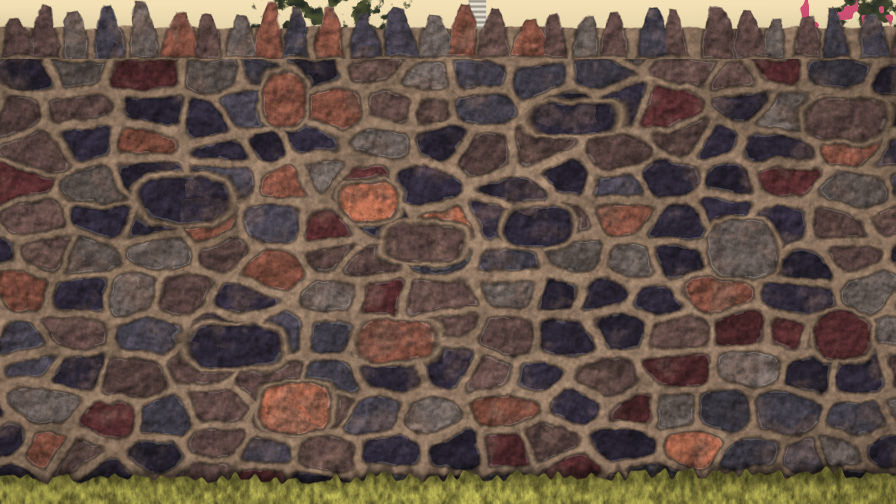
A Shadertoy shader for this texture:

```glsl
const vec2 STONE_GRID = vec2(8.6, 13.4);
const float MORTAR_HALF = 0.0065;
const float COPING_BASE = 0.888;
const float COPING_STEP = 0.063;
const float WALL_TOP = 0.945;
const vec3 MORTAR = vec3(0.52, 0.43, 0.355);
const vec3 SKY = vec3(0.90, 0.83, 0.67);
const vec3 LEAF = vec3(0.13, 0.15, 0.13);
const vec3 GRASS = vec3(0.55, 0.53, 0.25);

// Slate, blue grey, brown, grey, rust, maroon, orange
const vec3 TONES[7] = vec3[7](
    vec3(0.17, 0.15, 0.20), vec3(0.25, 0.235, 0.27), vec3(0.34, 0.26, 0.245),
    vec3(0.38, 0.34, 0.32), vec3(0.47, 0.29, 0.235), vec3(0.31, 0.165, 0.17),
    vec3(0.65, 0.39, 0.29));

// Large accent stones: centre and half size
const int ACCENTS = 12;
const vec4 ACCENT_BOX[ACCENTS] = vec4[ACCENTS](
    vec4(0.366, 0.604, 0.086, 0.044), vec4(0.562, 0.806, 0.042, 0.052),
    vec4(0.736, 0.602, 0.056, 0.038), vec4(1.139, 0.766, 0.079, 0.031),
    vec4(1.069, 0.549, 0.062, 0.040), vec4(0.843, 0.519, 0.075, 0.038),
    vec4(1.472, 0.507, 0.067, 0.056), vec4(1.671, 0.331, 0.056, 0.047),
    vec4(0.787, 0.324, 0.077, 0.042), vec4(0.465, 0.312, 0.088, 0.042),
    vec4(0.588, 0.190, 0.070, 0.049), vec4(1.678, 0.764, 0.077, 0.042));
const int ACCENT_TONE[ACCENTS] = int[ACCENTS](0, 4, 6, 0, 0, 2, 3, 5, 4, 0, 6, 2);

float hash(vec2 p) {
    vec3 q = fract(vec3(p.xyx) * 0.1031);
    q += dot(q, q.yzx + 33.33);
    return fract((q.x + q.y) * q.z);
}

float noise(vec2 p) {
    vec2 i = floor(p), f = fract(p);
    f *= f * (3.0 - 2.0 * f);
    return mix(mix(hash(i), hash(i + vec2(1, 0)), f.x),
               mix(hash(i + vec2(0, 1)), hash(i + 1.0), f.x), f.y);
}

float fbm(vec2 p) {
    float sum = 0.0, amp = 0.5;
    for (int i = 0; i < 5; i++) {
        sum += amp * noise(p);
        p = mat2(1.6, 1.2, -1.2, 1.6) * p + 7.3;
        amp *= 0.5;
    }
    return sum;
}

float softMin(float a, float b, float k) {
    float h = max(k - abs(a - b), 0.0) / k;
    return min(a, b) - h * h * k * 0.25;
}

vec2 seed(vec2 cell) {
    return cell + 0.5 + vec2(0.85, 0.66) * (vec2(hash(cell), hash(cell + 51.7)) - 0.5);
}

// Rubble cells: x is depth inside the stone, yz its cell
vec3 rubble(vec2 p) {
    vec2 g = p * STONE_GRID, base = floor(g), home = base;
    float nearest = 9.0;
    for (int k = 0; k < 9; k++) {
        vec2 cell = base + vec2(k % 3 - 1, k / 3 - 1);
        vec2 r = seed(cell) - g;
        if (dot(r, r) < nearest) { nearest = dot(r, r); home = cell; }
    }
    vec2 a = seed(home);
    float depth = 1.0;
    for (int k = 0; k < 25; k++) {
        vec2 cell = home + vec2(k % 5 - 2, k / 5 - 2);
        if (cell == home) continue;
        vec2 b = seed(cell), n = b - a;
        depth = softMin(depth, dot(0.5 * (a + b) - g, n) / length(n * STONE_GRID), 0.013);
    }
    return vec3(depth - MORTAR_HALF - 0.006 * hash(home + 9.1), home);
}

// Upright capstones: x is depth inside the stone, y its index
vec2 coping(vec2 p) {
    vec2 best = vec2(-1.0, 0.0);
    float column = floor(p.x / COPING_STEP);
    for (int k = -1; k <= 1; k++) {
        float id = column + float(k), h = hash(vec2(id, 3.0));
        float top = 0.963 + 0.032 * hash(vec2(id, 8.0));
        float t = clamp((p.y - COPING_BASE) / (top - COPING_BASE), 0.0, 1.0);
        float x = p.x - (id + 0.3 + 0.4 * h) * COPING_STEP - 0.022 * (hash(vec2(id, 5.0)) - 0.5) * t;
        float halfWidth = mix(0.023, 0.033, h) * (1.0 - 0.7 * t * t);
        float d = min(halfWidth - abs(x), min(top - p.y, p.y - COPING_BASE));
        if (d > best.x) best = vec2(d, id);
    }
    return best;
}

vec3 background(vec2 p) {
    float leafy = fbm(p * 32.0);
    float bush = smoothstep(0.22, 0.12, abs(p.x - 0.66)) + 0.55 * smoothstep(0.45, 0.1, p.x)
               + smoothstep(1.58, 1.68, p.x);
    vec3 col = mix(SKY, mix(LEAF, vec3(0.38, 0.40, 0.22), noise(p * 90.0) * 0.7),
                   smoothstep(0.42, 0.52, leafy * bush));
    col = mix(col, vec3(0.77, 0.30, 0.43), step(1.58, p.x) * smoothstep(0.68, 0.75, noise(p * 60.0)));
    // Slatted gable
    float gable = smoothstep(0.019, 0.016, abs(p.x - 0.947));
    return mix(col, vec3(0.72, 0.70, 0.65) - 0.15 * sin(p.y * 600.0), gable);
}

void mainImage(out vec4 fragColor, in vec2 fragCoord) {
    vec2 p = fragCoord / iResolution.y;
    float px = 1.2 / iResolution.y;
    vec2 wobble = vec2(fbm(p * 24.0), fbm(p * 24.0 + 40.0)) - 0.48;
    vec2 q = p + 0.022 * wobble;
    float grain = fbm(p * 110.0), broad = fbm(p * 9.0);
    float relief = fbm(p * 34.0) - fbm((p + vec2(-0.004, 0.006)) * 34.0);

    // Rubble stones and their tones
    vec3 cell = rubble(q);
    float depth = min(cell.x, COPING_BASE - 0.008 - q.y);
    float pick = hash(cell.yz + 17.0);
    int tone = pick < 0.30 ? 0 : pick < 0.49 ? 1 : pick < 0.70 ? 2 : pick < 0.83 ? 3 : pick < 0.90 ? 4 : pick < 0.97 ? 5 : 6;
    vec3 stone = TONES[tone] * (0.85 + 0.3 * hash(cell.yz + 29.0));

    // Accent stones push the rubble aside
    for (int i = 0; i < ACCENTS; i++) {
        vec4 box = ACCENT_BOX[i];
        vec2 r = abs(q - box.xy) / box.zw;
        float inside = (1.0 - pow(dot(r * r, r), 0.333)) * min(box.z, box.w);
        depth = max(min(depth, -inside - 0.012), inside);
        if (inside > -0.006) stone = TONES[ACCENT_TONE[i]];
    }

    // Capstones
    vec2 cap = coping(q);
    if (p.y > COPING_BASE - 0.006) {
        depth = cap.x;
        float h = hash(vec2(cap.y, 21.0));
        stone = TONES[h < 0.25 ? 1 : h < 0.55 ? 2 : h < 0.8 ? 3 : 4] * 1.08;
    }

    // Mortar with contact shadows, then stone faces
    vec3 col = MORTAR * (0.62 + 0.42 * grain + 0.4 * broad + 0.7 * relief);
    col *= 1.0 - 0.42 * smoothstep(-0.007, 0.0, depth);
    stone = mix(stone, vec3(0.43, 0.34, 0.30), 0.5 * smoothstep(0.48, 0.72, fbm(q * 19.0 + pick * 30.0)));
    stone *= 0.72 + 0.55 * grain + 1.3 * relief;
    stone *= 0.8 + 0.2 * smoothstep(0.0, 0.006, depth);
    stone += 0.16 * smoothstep(0.004, 0.001, depth) * smoothstep(0.55, 0.7, noise(p * 45.0));
    col = mix(col, stone, smoothstep(-px, px, depth));

    // Sky behind the ragged top
    float wall = max(WALL_TOP + 0.015 * wobble.y - p.y, cap.x);
    col = mix(background(p), col, smoothstep(-px, px, wall));

    // Ground shadow and grass
    float lawn = 0.046 + 0.010 * p.x + 0.025 * (noise(vec2(p.x * 75.0, 2.0)) - 0.5);
    col *= 0.5 + 0.5 * smoothstep(0.0, 0.025, p.y - lawn);
    float blades = fbm(p * vec2(110.0, 65.0));
    vec3 turf = GRASS * (0.4 + 1.15 * blades) * mix(1.1, 0.72, smoothstep(0.02, 0.06, p.y));
    col = mix(turf, col, smoothstep(-px, px, p.y - lawn));

    vec2 edge = fragCoord / iResolution.xy - 0.5;
    col *= 1.06 - 0.4 * dot(edge, edge) * smoothstep(1.0, 0.9, p.y);
    fragColor = vec4(clamp(col, 0.0, 1.0), 1.0);
}
```
